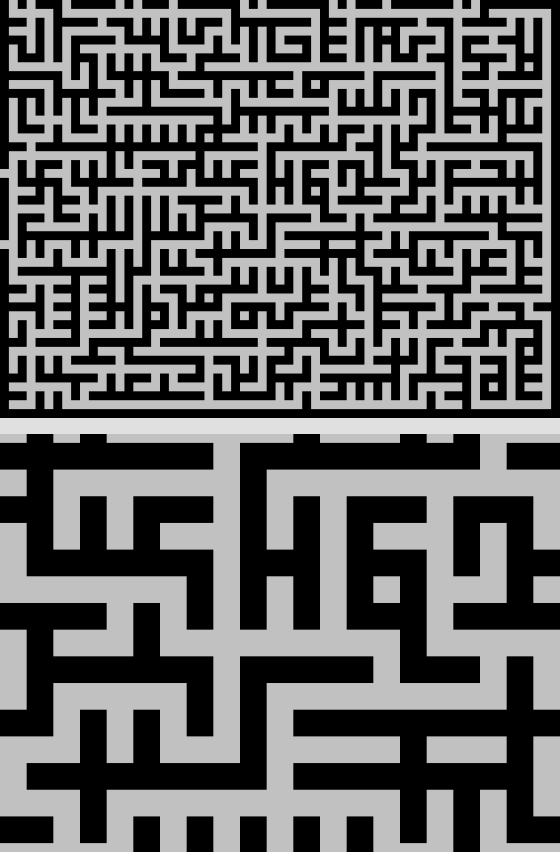
Top, the full canvas; bottom, a detail of the centre.
A Shadertoy shader for this pattern:

```glsl
const vec2 GRID = vec2(63.0, 47.0);   // walls and corridors, one unit each
const vec3 WALL_COLOR = vec3(0.0);
const vec3 PATH_COLOR = vec3(0.757);

float hash(vec2 p, float seed) {
    vec3 q = fract(vec3(p.xyx + seed * 17.3) * 0.1031);
    q += dot(q, q.yzx + 33.33);
    return fract((q.x + q.y) * q.z);
}

float randomSign(vec2 p, float seed) {
    return hash(p, seed) < 0.5 ? -1.0 : 1.0;
}

vec2 axisVector(bool horizontal, float side) {
    return horizontal ? vec2(side, 0.0) : vec2(0.0, side);
}

// Preferred direction of the bar at a post: comb-like zones mixed with chance
vec2 rawDirection(vec2 post, float coherence) {
    if (hash(post, 1.0) > coherence)
        return axisVector(hash(post, 2.0) < 0.5, randomSign(post, 3.0));

    vec2 zone = floor((post + 0.5) / vec2(6.0, 4.0));
    bool alongX = hash(zone, 4.0) < 0.5;
    float line = alongX ? post.y : post.x;
    bool isTrunk = mod(line + floor(2.0 * hash(zone, 5.0)), 2.0) < 0.5;
    return isTrunk ? axisVector(alongX, randomSign(zone, 6.0))
                   : axisVector(!alongX, randomSign(zone + line * 7.0, 7.0));
}

// Turns one of two bars that would cover each other
vec2 barDirection(vec2 post) {
    const float coherence = 0.55;
    vec2 dir = rawDirection(post, coherence);
    bool collides = dot(dir, rawDirection(post + dir, coherence)) < -0.5;
    bool yields = dir.x + dir.y > 0.0;
    return collides && yields ? vec2(-dir.y, dir.x) : dir;
}

// 1 where a unit of the grid is wall, 0 where it is corridor
float wallAt(vec2 unit) {
    vec2 last = GRID - 1.0;
    vec2 odd = mod(unit, 2.0);
    if (unit.x < 0.5 || unit.y < 0.5 || unit.x > last.x - 0.5 || unit.y > last.y - 0.5) {
        bool topGate = unit.y > last.y - 0.5 && odd.x > 0.5 && hash(unit, 8.0) < 0.26;
        bool leftGate = unit.x < 0.5 && odd.y > 0.5 && hash(unit, 9.0) < 0.1;
        return topGate || leftGate ? 0.0 : 1.0;
    }
    if (odd.x + odd.y < 0.5) return 1.0;
    if (odd.x + odd.y > 1.5) return 0.0;

    // A bar may come from the post at either end
    vec2 firstPost = (unit - odd) * 0.5;
    vec2 lastPost = firstPost + odd;
    bool fromFirst = dot(barDirection(firstPost), odd) > 0.5
                  && min(firstPost.x, firstPost.y) > 0.5;
    bool fromLast = dot(barDirection(lastPost), odd) < -0.5
                 && all(lessThan(lastPost * 2.0, last - 0.5));
    return fromFirst || fromLast ? 1.0 : 0.0;
}

void mainImage(out vec4 fragColor, in vec2 fragCoord) {
    vec2 pixel = GRID / iResolution.xy;
    vec2 p = fragCoord * pixel - 0.5;
    vec2 unit = floor(p);

    // Blend the four nearest units over one pixel for smooth edges
    vec2 blend = clamp((fract(p) - 0.5) / pixel + 0.5, 0.0, 1.0);
    float lower = mix(wallAt(unit), wallAt(unit + vec2(1.0, 0.0)), blend.x);
    float upper = mix(wallAt(unit + vec2(0.0, 1.0)), wallAt(unit + 1.0), blend.x);
    float wall = mix(lower, upper, blend.y);

    fragColor = vec4(mix(PATH_COLOR, WALL_COLOR, wall), 1.0);
}
```
